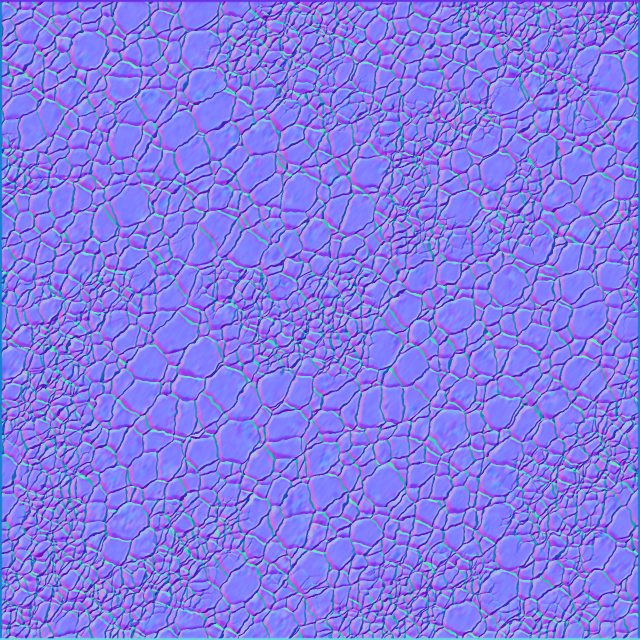
Write a Shadertoy shader that draws this texture map.

```glsl
// Tangent-space normal map of a pebbled, leather-like skin of uneven cells.
// Weighted Voronoi diagrams give cells of mixed size, with crumpled patches of
// tiny ones; each wall is a ridge, steep on its left flank and soft on its right.

const float GRID = 41.0;            // sites per canvas side
const float FINE_GRID = 66.0;       // sites per side in the crumpled patches
const float STEEP_WIDTH = 0.0035;   // width of the sharp flank
const float SOFT_WIDTH = 0.0076;    // width of the gentle flank
const mat2 SLANT = mat2(1.04, -0.11, -0.11, 1.0); // stretches cells up and right

float hash(vec2 p) {
    return fract(sin(dot(p, vec2(127.1, 311.7))) * 43758.545);
}

float valueNoise(vec2 p) {
    vec2 i = floor(p);
    vec2 f = fract(p);
    f = f * f * (3.0 - 2.0 * f);
    float low = mix(hash(i), hash(i + vec2(1, 0)), f.x);
    float high = mix(hash(i + vec2(0, 1)), hash(i + vec2(1, 1)), f.x);
    return mix(low, high, f.y);
}

vec2 noisePair(vec2 p) {
    return vec2(valueNoise(p), valueNoise(p + 41.3)) - 0.5;
}

// 0 in crumpled patches, 1 where large cells grow
float openness(vec2 p) {
    return smoothstep(0.22, 0.5, valueNoise(p * 11.0 + 3.0));
}

// Site of a grid square: position in xy, weight (squared radius) in z
vec3 cellSite(vec2 square, float grid) {
    vec2 jitter = vec2(hash(square), hash(square + 17.7));
    float size = pow(hash(square + 53.1), 4.5);
    return vec3(square + 0.05 + 0.9 * jitter, 2.2 * size * mix(0.4, 1.0, openness(square / grid)));
}

float power(vec2 p, vec3 site) {
    vec2 r = p - site.xy;
    return dot(r, r) - site.z;
}

// Slope added by one wall: outward is the unit direction to the neighbour
vec2 wallSlope(vec2 outward, float dist) {
    float leftFlank = smoothstep(0.0, 0.4, outward.x);
    float steep = 2.6 * (1.0 - smoothstep(0.4, 1.0, dist / STEEP_WIDTH));
    float rebound = 0.3 * smoothstep(0.7, 1.1, dist / STEEP_WIDTH)
                  * (1.0 - smoothstep(0.6, 1.0, dist / SOFT_WIDTH));
    float facing = mix(0.4, 1.0, smoothstep(-0.4, 0.7, -outward.x - 0.9 * outward.y));
    float soft = 0.75 * facing * (1.0 - smoothstep(0.25, 1.0, dist / SOFT_WIDTH));
    return -outward * mix(soft, steep - rebound, leftFlank);
}

// Sum of the wall slopes around the cell that holds p
vec2 cellSlope(vec2 p, float grid) {
    vec2 q = SLANT * p * grid;
    vec2 base = floor(q);
    vec3 owner = vec3(0.0);
    float best = 1e5;
    for (int y = -2; y <= 2; y++)
    for (int x = -2; x <= 2; x++) {
        vec3 site = cellSite(base + vec2(x, y), grid);
        float d = power(q, site);
        if (d < best) { best = d; owner = site; }
    }
    vec2 slope = vec2(0.0);
    for (int y = -2; y <= 2; y++)
    for (int x = -2; x <= 2; x++) {
        vec3 site = cellSite(base + vec2(x, y), grid);
        vec2 toSite = site.xy - owner.xy;
        float gap = length(toSite);
        if (gap > 0.001) {
            float dist = (power(q, site) - best) / (2.0 * gap * grid);
            if (dist < SOFT_WIDTH) slope += wallSlope(normalize(SLANT * toSite), dist);
        }
    }
    return slope;
}

// Caps the soft slopes lower than the steep, left-facing ones
vec2 limitSlope(vec2 slope) {
    float cap = mix(0.68, 2.5, smoothstep(0.0, 0.7, -slope.x));
    return slope / max(1.0, length(slope) / cap);
}

// Fine creases inside the cells, running along the slant
vec2 creaseSlope(vec2 p) {
    vec2 along = vec2(dot(p, vec2(0.6, 0.8)), dot(p, vec2(0.8, -0.6)));
    float patchy = smoothstep(0.45, 0.85, valueNoise(p * 45.0 + 9.0));
    return noisePair(along * vec2(110.0, 260.0)) * mix(0.14, 0.6, patchy) + vec2(0.02, 0.0);
}

vec3 encodeNormal(vec2 slope) {
    vec3 n = normalize(vec3(slope, 1.0));
    return 0.5 + 0.5 * vec3(n.x, -n.y, n.z); // green grows downward
}

vec3 skin(vec2 p) {
    vec2 warped = p + 0.006 * noisePair(p * 60.0) + 0.003 * noisePair(p * 160.0);
    float strength = mix(0.6, 1.25, valueNoise(p * 50.0 + 5.0));
    vec2 slope = cellSlope(warped, GRID);
    float crumple = 1.0 - openness(p);
    if (crumple > 0.01) slope += 0.7 * crumple * cellSlope(warped + 0.37, FINE_GRID);
    slope = limitSlope(slope * strength) + creaseSlope(p);
    // Slopes where the relief ends at the canvas border
    vec2 rim = 1.0 - smoothstep(0.0015, 0.0045, min(p, 1.0 - p));
    slope = mix(slope, vec2(-1.4, 0.0), rim.x);
    slope = mix(slope, vec2(-0.2, p.y > 0.5 ? 0.8 : -0.9), rim.y);
    return encodeNormal(slope);
}

void mainImage(out vec4 fragColor, in vec2 fragCoord) {
    // Four samples per pixel smooth the edges
    vec3 color = vec3(0.0);
    for (int i = 0; i < 4; i++) {
        vec2 offset = vec2(i % 2, i / 2) * 0.5 - 0.25;
        color += skin((fragCoord + offset) / iResolution.xy);
    }
    fragColor = vec4(color / 4.0, 1.0);
}
```
